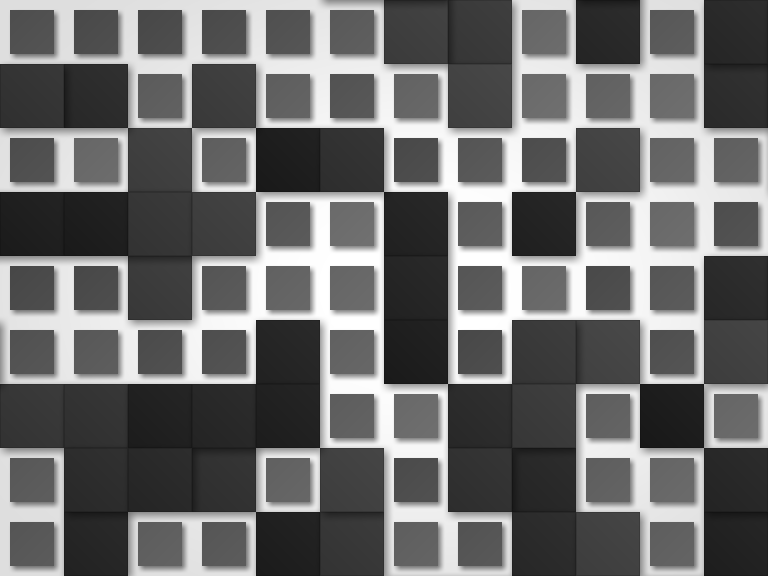
A WebGL 1 fragment shader for this background:

```glsl
precision highp float;
// Mosaic of 12 by 9 cells: each holds either a raised dark tile filling the
// cell or a small grey square on a pale floor. Hashes choose kind and shade;
// soft box shadows fall to the lower right, and samples smooth the edges.
uniform vec2 u_resolution;

const vec2 GRID = vec2(12.0, 9.0);
const float RAISED_SHARE = 0.43;
const float SMALL_HALF = 0.344;
const int SAMPLES = 3;

float hash(vec2 cell, float seed) {
  vec3 q = fract(vec3(cell, seed) * vec3(0.1031, 0.1130, 0.0973));
  q += dot(q, q.yzx + 33.33);
  return fract((q.x + q.y) * q.z);
}

// Height of the raised tile in a cell, or 0 where the floor is open.
float tileHeight(vec2 cell) {
  float raised = step(hash(cell, 7.0), RAISED_SHARE);
  return raised * (0.2 + 0.8 * hash(cell, 19.0));
}

// Coverage of a centred square whose edges fade over +-blur.
float softBox(vec2 p, float halfSize, float blur) {
  vec2 s = 1.0 - smoothstep(halfSize - blur, halfSize + blur, abs(p));
  return s.x * s.y;
}

// Shadow received at a given height from taller tiles around the cell.
float raisedShadow(vec2 p, vec2 cell, float height) {
  float shade = 0.0;
  for (int y = -1; y <= 1; y++) {
    for (int x = -1; x <= 1; x++) {
      vec2 other = cell + vec2(float(x), float(y));
      float casts = step(height + 0.001, tileHeight(other));
      vec2 local = p - other - 0.5 - vec2(0.04, -0.05);
      shade += casts * softBox(local, 0.5, 0.13);
    }
  }
  return min(shade, 1.0);
}

// Pale floor, brightest near the middle.
float floorGrey(vec2 p) {
  float r = length(p / GRID - vec2(0.54, 0.5));
  return mix(1.0, 0.87, smoothstep(0.08, 0.7, r));
}

// Dark tile with a faint diagonal sheen and a thin darker rim.
float raisedGrey(vec2 local, vec2 cell) {
  float grey = mix(0.11, 0.27, hash(cell, 31.0));
  grey += 0.018 * (local.x + local.y);
  float rim = smoothstep(0.482, 0.495, max(abs(local.x), abs(local.y)));
  return grey * (1.0 - 0.2 * rim);
}

// Small square with a slight sheen.
float smallGrey(vec2 local, vec2 cell) {
  return mix(0.29, 0.43, hash(cell, 43.0)) + 0.02 * (local.x - local.y);
}

float scene(vec2 p) {
  vec2 cell = floor(p);
  vec2 local = p - cell - 0.5;
  float height = tileHeight(cell);
  float shade = raisedShadow(p, cell, height);
  if (height > 0.0) {
    return raisedGrey(local, cell) * (1.0 - 0.5 * shade);
  }
  float dropShadow = softBox(local - vec2(0.045, -0.05), SMALL_HALF, 0.075);
  float grey = floorGrey(p) * (1.0 - 0.5 * shade) * (1.0 - 0.5 * dropShadow);
  float inside = step(max(abs(local.x), abs(local.y)), SMALL_HALF);
  return mix(grey, smallGrey(local, cell), inside);
}

void main() {
  float total = 0.0;
  for (int y = 0; y < SAMPLES; y++) {
    for (int x = 0; x < SAMPLES; x++) {
      vec2 jitter = (vec2(float(x), float(y)) + 0.5) / float(SAMPLES) - 0.5;
      total += scene((gl_FragCoord.xy + jitter) / u_resolution * GRID);
    }
  }
  gl_FragColor = vec4(vec3(total / float(SAMPLES * SAMPLES)), 1.0);
}
```
